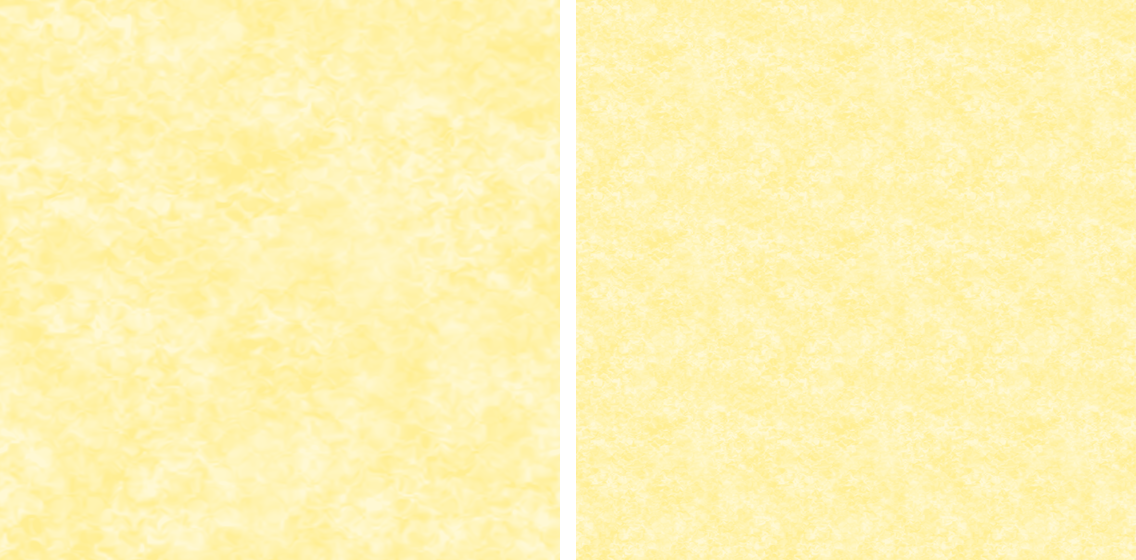
Left: one tile. Right: repeated 3 by 3.
A WebGL 1 fragment shader for this texture:

```glsl
precision highp float;
// Pale yellow mottled paper: small ragged blotches with patchy fine grain, tiling.

uniform vec2 u_resolution;

#define BASE_CELLS vec2(3.0, 4.0)   // coarsest layer; blotches lie slightly flat
#define PEAK_LAYER 4.3              // layer that carries the most contrast
#define LAYER_FALLOFF 0.065         // how fast other layers fade
#define CONTRAST 0.47               // spread of the tone around its middle
#define WARP 0.016                  // ragged displacement, in tile widths
#define WARP_CELLS vec2(44.0, 52.0)
#define ROUGH_CELLS vec2(9.0)       // size of the smooth and grainy patches
#define ROUGH_RANGE vec2(0.5, 1.8)  // grain strength in those patches
#define DEEP_YELLOW vec3(1.0, 0.934, 0.575)
#define PALE_CREAM vec3(1.0, 0.974, 0.828)

float hash(vec2 cell, float seed) {
  return fract(sin(dot(cell, vec2(127.1, 311.7)) + seed * 74.7) * 43758.5453);
}

// Value noise that repeats after a whole number of cells.
float tileNoise(vec2 uv, vec2 cells, float seed) {
  vec2 p = uv * cells + seed * vec2(0.37, 0.71);
  vec2 cell = floor(p);
  vec2 f = p - cell;
  f = f * f * (3.0 - 2.0 * f);
  vec2 low = mod(cell, cells);
  vec2 high = mod(cell + 1.0, cells);
  float bottom = mix(hash(low, seed), hash(vec2(high.x, low.y), seed), f.x);
  float top = mix(hash(vec2(low.x, high.y), seed), hash(high, seed), f.x);
  return mix(bottom, top, f.y);
}

// Sum of layers centred on zero, strongest at the smaller sizes.
float mottle(vec2 uv, float roughness) {
  float sum = 0.0;
  vec2 cells = BASE_CELLS;
  for (int i = 0; i < 6; i++) {
    float layer = float(i);
    float offset = layer - PEAK_LAYER;
    float weight = exp(-LAYER_FALLOFF * offset * offset);
    weight *= mix(1.0, roughness, smoothstep(2.5, 4.5, layer));
    sum += weight * (tileNoise(uv, cells, layer + 1.0) - 0.5);
    cells *= 2.0;
  }
  return sum;
}

void main() {
  vec2 uv = gl_FragCoord.xy / u_resolution;

  // Ragged outlines
  vec2 push = vec2(tileNoise(uv, WARP_CELLS, 11.0), tileNoise(uv, WARP_CELLS, 12.0));
  vec2 warped = uv + WARP * (push - 0.5);

  // Grain comes and goes in patches
  float roughness = mix(ROUGH_RANGE.x, ROUGH_RANGE.y, tileNoise(uv, ROUGH_CELLS, 13.0));

  // Tone, limited at both ends
  float tone = clamp(0.5 + CONTRAST * mottle(warped, roughness), 0.0, 1.0);
  gl_FragColor = vec4(mix(DEEP_YELLOW, PALE_CREAM, tone), 1.0);
}
```
